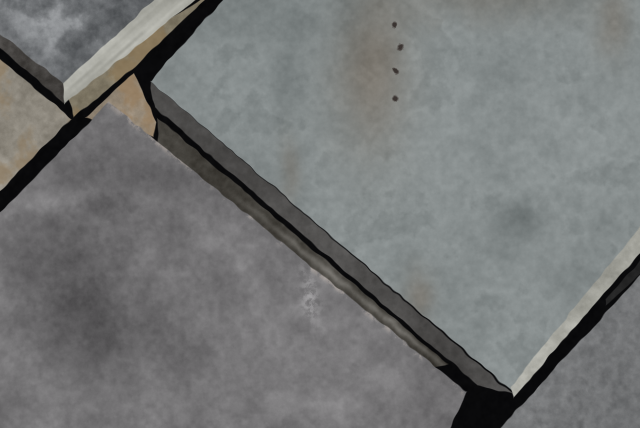
Reproduce this texture procedurally as a WebGL 2 fragment shader.

```glsl
#version 300 es
precision highp float;
// Weathered paving slabs overlapping at an angle, with deep black gaps.
// Each face is a convex quad mask laid over the shadow colour; layered
// value noise stains the stone and roughens the chipped edges.
uniform vec2 u_resolution;
out vec4 fragColor;

float hash(vec2 p) {
  vec3 q = fract(vec3(p.xyx) * 0.1031);
  q += dot(q, q.yzx + 33.33);
  return fract((q.x + q.y) * q.z);
}

float noise(vec2 p) {
  vec2 i = floor(p), f = fract(p);
  f = f * f * (3.0 - 2.0 * f);
  return mix(mix(hash(i), hash(i + vec2(1, 0)), f.x),
             mix(hash(i + vec2(0, 1)), hash(i + vec2(1, 1)), f.x), f.y);
}

float fbm(vec2 p) {
  float sum = 0.0, amp = 0.5;
  for (int i = 0; i < 5; i++) {
    sum += amp * noise(p);
    p = mat2(1.6, 1.2, -1.2, 1.6) * p + 7.3;
    amp *= 0.5;
  }
  return sum;
}

// Signed distance to the line a-b, positive on its left
float leftOf(vec2 p, vec2 a, vec2 b) {
  vec2 d = normalize(b - a);
  return d.x * (p.y - a.y) - d.y * (p.x - a.x);
}

// Soft mask of a convex quad with counter-clockwise corners
float quad(vec2 p, vec2 a, vec2 b, vec2 c, vec2 d) {
  float inside = min(min(leftOf(p, a, b), leftOf(p, b, c)),
                     min(leftOf(p, c, d), leftOf(p, d, a)));
  return smoothstep(-0.002, 0.002, inside);
}

// Soft elliptical blotch
float blot(vec2 p, vec2 centre, vec2 radius) {
  vec2 q = (p - centre) / radius;
  return exp(-dot(q, q));
}

void main() {
  vec2 p = gl_FragCoord.xy / u_resolution * vec2(1.5, 1.0);
  float broad = fbm(p * 5.0) - 0.48;
  float mottle = fbm(p * 17.0 + 40.0) - 0.48;
  float grain = fbm(p * 75.0 + 9.0) - 0.48;
  float pits = smoothstep(0.10, 0.28, mottle + 0.4 * broad);
  vec2 e = p + 0.005 * (vec2(noise(p * 48.0), noise(p * 48.0 + 30.0)) - 0.5);
  vec2 w = p + 0.07 * vec2(broad, mottle);
  float stone = 0.10 * broad + 0.09 * mottle + 0.07 * grain;

  // Shadow in the gaps
  vec3 col = vec3(0.035, 0.035, 0.04) + 0.03 * grain;

  // Pale tan slab and ledges on the left
  vec3 tan1 = vec3(0.54, 0.52, 0.48) + 2.0 * stone;
  tan1 = mix(tan1, vec3(0.53, 0.45, 0.34), 0.6 * smoothstep(0.0, 0.2, mottle));
  col = mix(col, tan1, quad(e, vec2(-0.1, 0.946), vec2(-0.1, 0.455), vec2(0.168, 0.723), vec2(0.08, 0.796)));
  col = mix(col, tan1 * vec3(1.05, 1.0, 0.95), quad(e, vec2(0.20, 0.725), vec2(0.36, 0.68), vec2(0.367, 0.715), vec2(0.312, 0.83)));
  col = mix(col, tan1 * vec3(0.97, 0.95, 0.88), quad(e, vec2(0.15, 0.80), vec2(0.175, 0.728), vec2(0.316, 0.845), vec2(0.50, 1.02)));

  // Top left slab: front side, sunlit rim, top face
  col = mix(col, vec3(0.25, 0.24, 0.23) + 2.0 * stone, quad(e, vec2(-0.02, 0.94), vec2(-0.02, 0.905), vec2(0.152, 0.757), vec2(0.148, 0.812)));
  float scratches = noise(vec2(dot(p, vec2(0.75, 0.66)) * 10.0, dot(p, vec2(-0.66, 0.75)) * 140.0)) - 0.5;
  col = mix(col, vec3(0.68, 0.68, 0.65) + stone + 0.10 * scratches, quad(e, vec2(0.147, 0.81), vec2(0.152, 0.757), vec2(0.50, 1.035), vec2(0.38, 1.02)));
  vec3 slate = vec3(0.41, 0.42, 0.43) + 2.2 * stone;
  slate += 0.12 * smoothstep(0.0, 0.2, mottle) * blot(p, vec2(0.15, 0.97), vec2(0.17, 0.10));
  col = mix(col, slate, quad(e, vec2(-0.1, 1.0), vec2(0.148, 0.806), vec2(0.40, 1.035), vec2(0.2, 1.2)));

  // Two stacked sides under the large slab
  float ridge = smoothstep(0.012, 0.0, abs(leftOf(e, vec2(0.39, 0.662), vec2(1.06, 0.118)) - 0.009));
  vec3 lower = vec3(0.25, 0.24, 0.22) + 1.5 * stone + 0.13 * ridge * smoothstep(0.45, 0.75, p.x);
  col = mix(col, lower, quad(e, vec2(0.37, 0.725), vec2(0.37, 0.64), vec2(1.0, 0.14), vec2(1.05, 0.149)));
  col = mix(col, vec3(0.29, 0.285, 0.28) + 1.2 * stone, quad(e, vec2(0.352, 0.811), vec2(0.362, 0.75), vec2(1.12, 0.1), vec2(1.2, 0.08)));

  // Lower left slab: dark clouds, worn arc, pale scuffs and edge
  vec3 grey = vec3(0.435, 0.43, 0.435) + 1.4 * stone;
  grey -= 0.10 * blot(w, vec2(0.19, 0.34), vec2(0.16, 0.17)) + 0.04 * blot(w, vec2(0.5, 0.17), vec2(0.12, 0.1));
  grey += 0.04 * blot(w, vec2(0.8, 0.12), vec2(0.3, 0.2)) + 0.05 * blot(w, vec2(0.08, 0.06), vec2(0.1, 0.08));
  grey += 0.04 * smoothstep(0.04, 0.0, abs(length(w - vec2(0.22, 0.1)) - 0.45)) * smoothstep(0.2, 0.35, p.y);
  grey += 0.14 * blot(w, vec2(0.735, 0.31), vec2(0.018, 0.05)) * smoothstep(-0.15, 0.2, grain);
  float wornEdge = leftOf(e, vec2(1.094, 0.085), vec2(0.254, 0.762));
  grey += vec3(0.12, 0.10, 0.08) * smoothstep(0.014, 0.0, wornEdge) * smoothstep(-0.1, 0.2, mottle + grain);
  col = mix(col, grey, quad(e, vec2(0.254, 0.762), vec2(-0.6, -0.112), vec2(1.006, -0.1), vec2(1.094, 0.085)));

  // Bottom right slab, with a dim side in its gap
  col = mix(col, vec3(0.13) + stone, quad(e, vec2(1.42, 0.285), vec2(1.52, 0.375), vec2(1.52, 0.415), vec2(1.42, 0.30)));
  col = mix(col, vec3(0.43, 0.435, 0.44) + 1.8 * stone - 0.06 * pits, quad(e, vec2(1.08, -0.1), vec2(1.7, -0.1), vec2(1.7, 0.571), vec2(1.4, 0.247)));

  // Large slab: blue grey face with rust stains and dark smudges
  vec3 face = vec3(0.515, 0.54, 0.54) + 1.1 * stone - 0.06 * pits;
  face += 0.025 * blot(w, vec2(1.2, 0.62), vec2(0.35, 0.3));
  float rust = 0.75 * blot(w, vec2(0.88, 0.84), vec2(0.09, 0.18)) + 0.4 * blot(w, vec2(1.15, 1.0), vec2(0.2, 0.05))
             + 0.6 * blot(w, vec2(0.985, 0.30), vec2(0.03, 0.06)) + 0.5 * blot(w, vec2(1.44, 0.95), vec2(0.04, 0.08))
             + 0.4 * blot(w, vec2(0.68, 0.6), vec2(0.025, 0.08));
  face = mix(face, vec3(0.46, 0.43, 0.39) + stone, clamp(rust, 0.0, 0.85));
  face -= 0.08 * blot(w, vec2(1.2, 0.49), vec2(0.06, 0.05)) + 0.06 * blot(w, vec2(0.68, 0.83), vec2(0.03, 0.12));
  for (int i = 0; i < 4; i++) {
    float k = float(i);
    vec2 speck = vec2(0.926 + 0.011 * step(0.5, k) * step(k, 1.5), 0.942 - 0.046 * k - 0.0037 * k * k);
    face = mix(face, vec3(0.18, 0.15, 0.14), 0.85 * smoothstep(0.010, 0.004, length(e - speck) + 0.01 * grain));
  }
  col = mix(col, face, quad(e, vec2(0.352, 0.811), vec2(1.197, 0.088), vec2(1.8, 0.842), vec2(1.052, 1.585)));

  // Sunlit right rim of the large slab
  col = mix(col, vec3(0.62, 0.62, 0.59) + 1.8 * stone, quad(e, vec2(1.195, 0.095), vec2(1.203, 0.07), vec2(1.55, 0.467), vec2(1.55, 0.531)));

  fragColor = vec4(clamp(col, 0.0, 1.0), 1.0);
}
```
